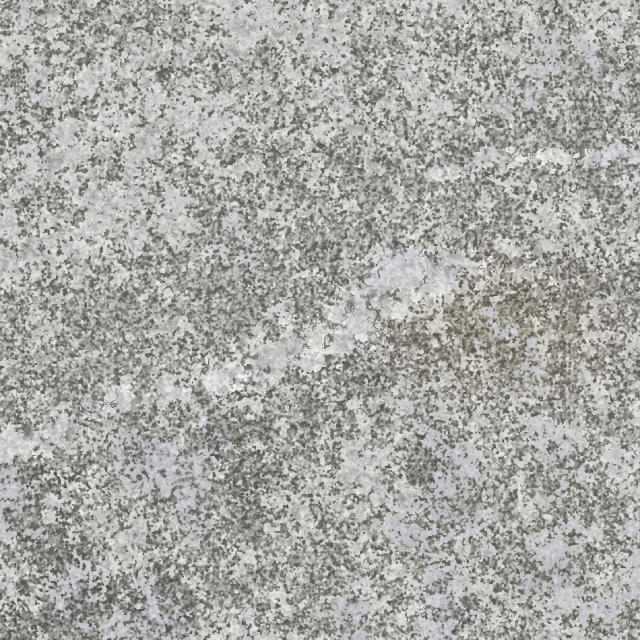
A Shadertoy shader for this texture:

```glsl
vec3 hash3(vec2 p) {
    vec3 q = fract(p.xyx * vec3(0.1031, 0.1030, 0.0973));
    q += dot(q, q.yxz + 33.33);
    return fract((q.xxy + q.yzz) * q.zyx);
}

// Smooth cellular noise: random cell values blended by distance
float blotch(vec2 p) {
    vec2 base = floor(p);
    float sum = 0.0, total = 1e-5;
    for (int j = -1; j <= 1; j++)
    for (int i = -1; i <= 1; i++) {
        vec2 cell = base + vec2(i, j);
        vec3 h = hash3(cell + 71.0);
        vec2 d = cell + h.xy - p;
        float w = exp(-5.0 * dot(d, d));
        sum += w * h.z;
        total += w;
    }
    return sum / total;
}

// Crystal cells: x = distance to the border, y = random value
vec2 crystals(vec2 p) {
    vec2 base = floor(p);
    float near = 9.0, next = 9.0, id = 0.0;
    for (int j = -1; j <= 1; j++)
    for (int i = -1; i <= 1; i++) {
        vec2 cell = base + vec2(i, j);
        vec3 h = hash3(cell + 19.0);
        float d = length(cell + h.xy - p);
        if (d < near) { next = near; near = d; id = h.z; }
        else next = min(next, d);
    }
    return vec2(next - near, id);
}

float bump(float x, float width) {
    return exp(-x * x / (width * width));
}

void mainImage(out vec4 fragColor, in vec2 fragCoord) {
    vec2 uv = fragCoord / iResolution.y;
    float x = uv.x, y = uv.y;

    // Grain fields from coarse to fine
    float fine = blotch(uv * 310.0);
    float small = blotch(uv * 190.0 + 13.0);
    float medium = blotch(uv * 105.0 + 7.0);
    float coarse = blotch(uv * 48.0 + 3.0);
    float flake = 0.26 * coarse + 0.28 * medium + 0.24 * small + 0.22 * fine - 0.5;
    vec2 ragged = vec2(medium + 0.5 * small, coarse + 0.5 * fine) - 0.75;
    vec2 crystal = crystals(uv * 72.0 + ragged * 1.1);

    // Diagonal main vein, swelling to a lens, and a thin upper vein
    float above = y - (0.295 + 0.33 * x + 0.05 * smoothstep(0.4, 0.62, x)) + 0.008 * sin(x * 27.0);
    float halfWidth = mix(0.024, 0.004, smoothstep(0.66, 0.76, x)) + 0.032 * bump(x - 0.57, 0.11);
    float edge = 0.09 * flake + 0.03 * (blotch(uv * 19.0) - 0.5);
    float vein = smoothstep(-0.008, 0.008, halfWidth - abs(above) + edge);
    vein *= 1.0 - 0.5 * smoothstep(0.7, 0.85, x);
    float seam = y - 0.72 - 0.035 * smoothstep(0.62, 0.8, x) - 0.004 * sin(x * 60.0);
    float upper = smoothstep(-0.004, 0.004, 0.014 - abs(seam) + 0.05 * flake) * smoothstep(0.6, 0.75, x);
    float veins = max(vein, upper);

    // Tilted layers decide how much pale mineral there is
    vec2 tilted = mat2(0.95, -0.31, 0.31, 0.95) * uv;
    float layers = blotch(tilted * vec2(4.0, 11.0) + 5.0) - 0.5;
    float patches = blotch(uv * vec2(19.0, 24.0) + 31.0) - 0.5;
    float bottom = 1.0 - smoothstep(0.24, 0.4, y - 0.04 * sin(x * 9.0));
    float middle = smoothstep(0.02, 0.06, above) * (1.0 - smoothstep(0.17, 0.3, above));
    float under = bump(above + 0.1, 0.065) * smoothstep(0.1, 0.35, x);
    float rich = 0.03 + 0.07 * layers + 0.1 * patches - 0.08 * middle - 0.1 * under;
    rich += 0.1 * bump(y - 0.6 - 0.28 * x, 0.022) * (1.0 - smoothstep(0.25, 0.4, x));
    rich += 0.07 * bump(y - 0.8 + 0.02 * sin(x * 14.0), 0.025) * (1.0 - smoothstep(0.2, 0.5, x));
    float charcoal = bottom * smoothstep(0.6, 0.85, blotch(uv * vec2(11.0, 7.0) + 53.0));
    rich -= 0.08 * charcoal;
    float pale = smoothstep(-0.07, 0.07, flake + rich);

    // Salt and pepper ground
    float grain = smoothstep(0.05, 0.8, mix(fine, small, 0.4));
    vec3 ground = mix(vec3(0.355, 0.345, 0.325), vec3(0.755, 0.748, 0.732), grain);
    ground *= 1.0 - 0.12 * charcoal - 0.05 * under;
    float olive = bump(x - 0.78, 0.16) * bump(y - 0.49, 0.1);
    ground *= mix(vec3(1.0), vec3(1.01, 0.995, 0.94), olive);

    // Pale flakes
    vec3 white = vec3(0.785, 0.782, 0.774) + 0.08 * (crystal.y - 0.5);
    white += 0.13 * (fine - 0.5) + 0.12 * (small - 0.5);
    white *= mix(vec3(1.0), vec3(1.01, 1.0, 0.965), olive);
    vec3 color = mix(ground, white, pale);

    // Blue-grey quartz, mostly in the lower part
    vec2 leaning = mat2(0.92, -0.39, 0.39, 0.92) * uv;
    float quartzField = blotch(leaning.yx * vec2(8.0, 13.0) + 23.0) + 1.2 * flake;
    float quartz = smoothstep(0.0, 0.12, quartzField - mix(0.94, 0.7, bottom));
    vec3 blue = vec3(0.695, 0.705, 0.728) + 0.13 * (medium - 0.5) + 0.1 * (coarse - 0.5);
    blue += 0.12 * (fine - 0.5) + 0.1 * (small - 0.5);
    color = mix(color, blue, quartz * (0.4 + 0.45 * pale));

    // Vein filling: white and bluish crystals with smoky grains
    float core = smoothstep(0.45, 0.75, blotch(uv * 21.0 + 41.0));
    vec3 filling = mix(white + 0.035, blue + 0.06, 0.65 * core) + 0.06 * (crystal.y - 0.5);
    float smoky = smoothstep(0.62, 0.78, blotch(uv * 26.0 + 61.0)) * smoothstep(0.5, 0.6, crystal.y);
    smoky *= 1.0 - 0.6 * smoothstep(0.1, 0.4, x) * (1.0 - upper);
    filling = mix(filling, vec3(0.43, 0.425, 0.42) + 0.3 * (small - 0.5), 0.8 * smoky);
    color = mix(color, filling, veins);

    // Short dark joints that widen and close along the crystal borders
    float open = smoothstep(0.48, 0.8, 0.5 * medium + 0.5 * blotch(uv * 42.0 + 11.0));
    float crack = 1.0 - smoothstep(0.0, 0.12 + 0.4 * open, crystal.x);
    float joint = crack * open * mix(0.3 * (1.0 - quartz), 0.85, veins);
    color = mix(color, vec3(0.34, 0.33, 0.31), joint);

    fragColor = vec4(clamp(color, 0.0, 1.0), 1.0);
}
```
